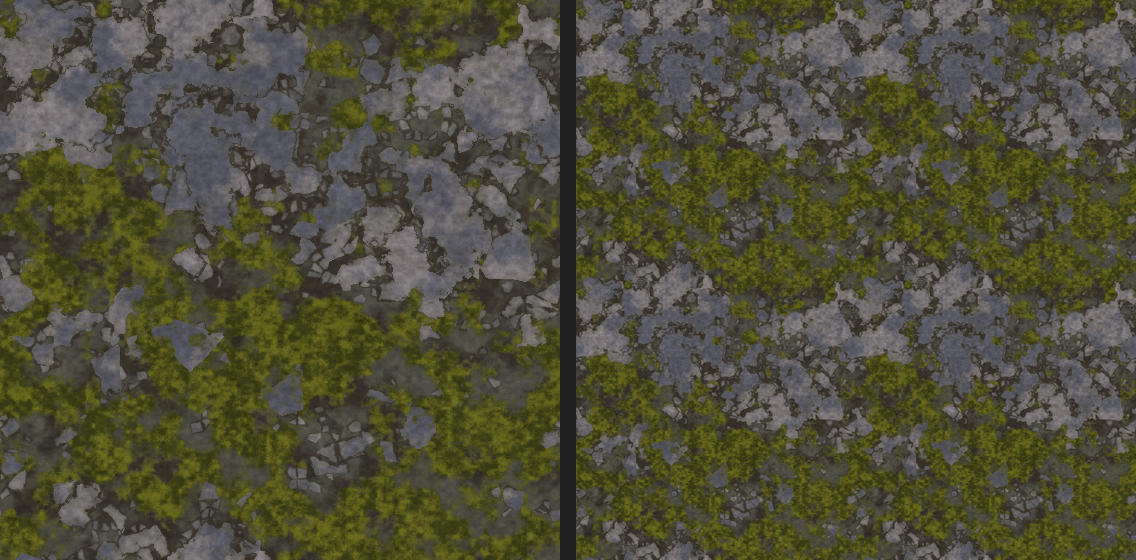
Left: one tile. Right: repeated 2 by 2.
Write a three.js fragment shader that draws this texture.

```glsl
// Broken grey-lilac paving sunk in dark soil and overgrown with moss.
// Four sizes of Voronoi stones are laid from gravel to slabs, then moss from
// wrapped noise grows in the gaps. Every lattice repeats a whole number of times.

varying vec2 vUv;

const vec3 SOIL_DARK   = vec3(0.215, 0.190, 0.160);
const vec3 SOIL_GREY   = vec3(0.305, 0.300, 0.262);
const vec3 STONE_LILAC = vec3(0.480, 0.455, 0.462);
const vec3 STONE_BLUE  = vec3(0.340, 0.345, 0.390);
const vec3 STONE_DUSTY = vec3(0.375, 0.365, 0.315);
const vec3 MOSS_THIN   = vec3(0.285, 0.285, 0.175);
const vec3 MOSS_DEEP   = vec3(0.235, 0.245, 0.080);
const vec3 MOSS_BRIGHT = vec3(0.380, 0.380, 0.095);

const float GRAVEL_CELLS = 56.0;   // halved for each larger layer: 56, 28, 14, 7
const float COVERAGE     = -0.16;  // higher lays more stones
const float GAP          = 0.055;  // joint width, in cells
const float EROSION      = 0.85;   // raggedness of stone rims, in cells
const float EDGE_SOFT    = 0.004;  // rim softness, in canvas units
const float SHADOW_WIDTH = 0.010;  // dark joint around stones, in canvas units
const float MOSS_LEVEL   = 0.035;  // lower grows more moss
const float PATCHES      = 5.0;    // moss fields across the canvas

float hash(vec2 p) {
  return fract(sin(dot(p, vec2(127.1, 311.7))) * 43758.5453);
}

// Lattice index wrapped to n cells
vec2 wrap(vec2 cell, float n) {
  return floor(mod(cell + 0.5, n));
}

float noise(vec2 uv, float n) {
  vec2 i = floor(uv * n), f = fract(uv * n);
  vec2 s = f * f * (3.0 - 2.0 * f);
  float a = hash(wrap(i, n) + n);
  float b = hash(wrap(i + vec2(1.0, 0.0), n) + n);
  float c = hash(wrap(i + vec2(0.0, 1.0), n) + n);
  float d = hash(wrap(i + vec2(1.0, 1.0), n) + n);
  return mix(mix(a, b, s.x), mix(c, d, s.x), s.y);
}

float fbm(vec2 uv, float n) {
  float sum = 0.0, amp = 0.5, total = 0.0;
  for (int i = 0; i < 5; i++) {
    sum += amp * noise(uv, n);
    total += amp;
    amp *= 0.58;
    n *= 2.0;
  }
  return sum / total;
}

vec2 cellPoint(vec2 cell, float n) {
  vec2 w = wrap(cell, n);
  return vec2(hash(w + 17.3), hash(w + 61.7));
}

// Returns centre (xy, canvas units), distance to the rim (z, cells), id (w)
vec4 voronoi(vec2 uv, float n) {
  vec2 p = uv * n, base = floor(p), home = base, toHome = vec2(0.0);
  float nearest = 9.0;
  for (int y = -1; y <= 1; y++) for (int x = -1; x <= 1; x++) {
    vec2 cell = base + vec2(float(x), float(y));
    vec2 r = cell + cellPoint(cell, n) - p;
    if (dot(r, r) < nearest) { nearest = dot(r, r); toHome = r; home = cell; }
  }
  float rim = 9.0;
  for (int y = -2; y <= 2; y++) for (int x = -2; x <= 2; x++) {
    vec2 cell = home + vec2(float(x), float(y));
    vec2 r = cell + cellPoint(cell, n) - p;
    vec2 across = r - toHome;
    if (dot(across, across) > 0.0001)
      rim = min(rim, dot(0.5 * (r + toHome), normalize(across)));
  }
  return vec4((p + toHome) / n, rim, hash(wrap(home, n) + 5.9));
}

void main() {
  vec2 uv = vUv;
  float patches = fbm(uv, PATCHES);
  float rough = fbm(uv, 28.0);
  float clumps = fbm(uv + vec2(0.37, 0.61), 18.0);
  float mottle = fbm(uv + vec2(0.13, 0.79), 11.0);
  float grain = fbm(uv, 96.0);
  vec2 bent = uv + 0.008 * (vec2(noise(uv, 26.0), noise(uv + 0.43, 26.0)) - 0.5);

  // Soil with grey silt
  vec3 color = mix(SOIL_DARK, SOIL_GREY, smoothstep(0.36, 0.60, fbm(uv + 0.27, 16.0)));

  // Stones, gravel first and slabs last
  float stone = 0.0;
  float vein = 1.0 - smoothstep(0.0, 0.035, abs(clumps - 0.5));
  float cells = GRAVEL_CELLS;
  for (int i = 0; i < 4; i++) {
    vec4 c = voronoi(bent, cells);
    float score = 2.0 * (0.5 - fbm(c.xy, PATCHES)) + 0.8 * (c.w - 0.5) + COVERAGE;
    float laid = step(0.0, score);
    float depth = c.z - GAP - EROSION * (rough - 0.5);
    float body = laid * smoothstep(0.0, EDGE_SOFT * cells, depth);
    float joint = laid * smoothstep(-SHADOW_WIDTH * cells, 0.0, depth);
    float tone = fract(c.w * 37.0);
    float blue = smoothstep(0.38, 0.62, mottle + 0.22 * (tone - 0.5) + 0.06 * vein);
    vec3 face = mix(STONE_LILAC, STONE_BLUE, blue);
    float dust = 1.0 - smoothstep(0.0, 0.016 * cells, depth);
    face = mix(face, STONE_DUSTY, 0.55 * dust + 0.25 * smoothstep(0.5, 0.65, rough));
    color = mix(color, SOIL_DARK, 0.75 * joint);
    color = mix(color, face * (0.94 + 0.12 * fract(c.w * 91.0)), body);
    stone = max(stone * (1.0 - 0.6 * joint), body);
    cells *= 0.5;
  }

  // Moss in the joints and open fields
  float growth = patches + clumps - 1.0 - 0.14 * stone - MOSS_LEVEL;
  float moss = smoothstep(-0.05, 0.05, growth + 0.25 * (grain - 0.5));
  float tuft = smoothstep(0.36, 0.64, 0.5 * grain + 0.5 * fbm(uv + 0.71, 40.0));
  vec3 mossColor = mix(MOSS_DEEP, MOSS_BRIGHT, tuft);
  mossColor = mix(MOSS_THIN, mossColor, smoothstep(-0.02, 0.12, growth));
  color = mix(color, mossColor, 0.92 * moss);

  // Fine grain over everything
  color *= 1.0 + 0.55 * (grain - 0.5);
  gl_FragColor = vec4(color, 1.0);
}
```
